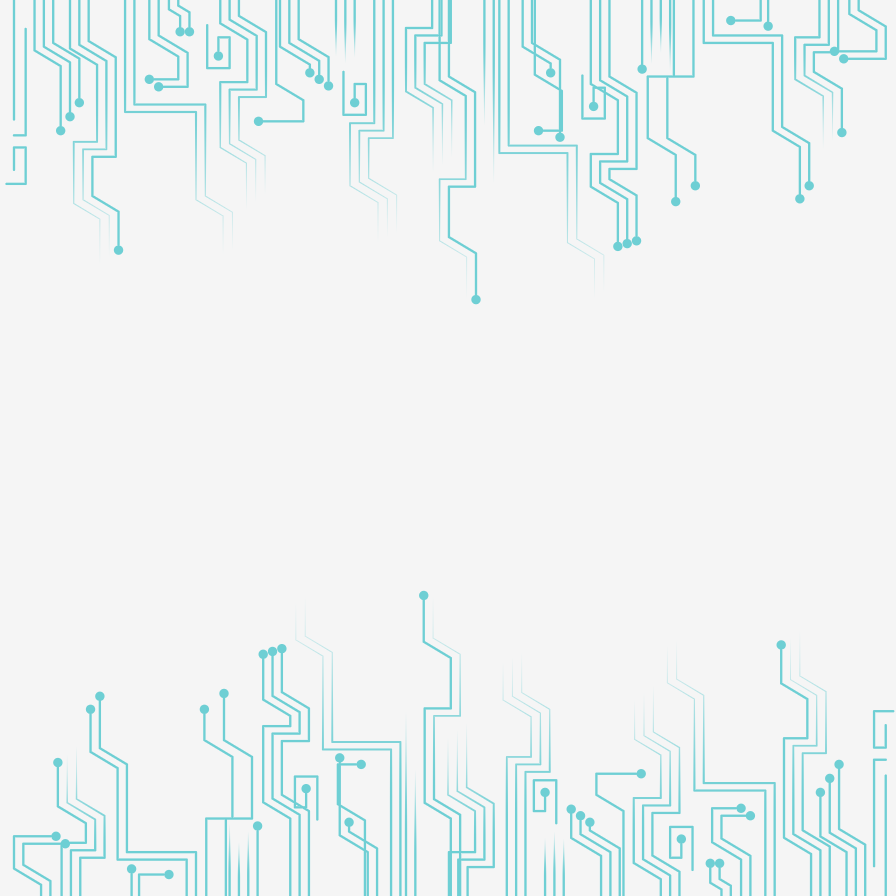
A Shadertoy shader for this background:

```glsl
// Teal circuit traces growing from the top and bottom edges of a pale board.
// One half is drawn as bundles of parallel bent lines with pads or fading tips;
// the lower half is the same arrangement turned by 180 degrees.
#define GRID 96.0
#define LINE_HALF 0.125
#define THIN_HALF 0.04
#define PAD_RADIUS 0.5
#define SLANT 0.6
#define FADE_START 0.3
#define BOARD_COLOR vec3(0.961)
#define TRACE_COLOR vec3(0.43, 0.81, 0.83)

vec2 q;        // x along the edge, y = depth from the edge, in grid units
float pixel;   // size of a pixel in grid units
float ink;     // coverage gathered so far

float hash(float n) { return fract(sin(n * 12.9898) * 43758.5453); }

void cover(float dist, float tone) {
    ink = max(ink, tone * clamp(0.5 - dist / pixel, 0.0, 1.0));
}

// Straight stroke; a lower tone is both thinner and paler
void stroke(vec2 a, vec2 b, float tone) {
    vec2 ab = b - a, aq = q - a;
    float t = clamp(dot(aq, ab) / max(dot(ab, ab), 1e-4), 0.0, 1.0);
    cover(length(aq - ab * t) - mix(THIN_HALF, LINE_HALF, tone), sqrt(tone));
}

void pad(vec2 c) { cover(length(q - c) - PAD_RADIUS, 1.0); }

float fade(float tip) { return 1.0 - smoothstep(FADE_START, 1.0, q.y / max(tip, 0.1)); }

// Parallel traces: slanted jog, square jog, slanted jog; the last ones end in pads
void bundle(int count, float x, vec3 depth, vec3 shift, float end, float endStep, int pads) {
    if (abs(q.x - x) > 15.0) return;
    for (int i = 0; i < count; i++) {
        float k = float(i), tip = end + k * endStep;
        bool padded = i >= count - pads;
        float tone = padded ? 1.0 : fade(tip);
        vec2 a = vec2(x + k, -1.0);
        for (int j = 0; j < 3; j++) {
            bool square = j == 1;
            float stagger = sign(shift[j]) * k * (square ? 0.8 : 0.4);
            vec2 b = vec2(a.x, max(a.y, depth[j] - stagger));
            vec2 c = b + vec2(shift[j], square ? 0.0 : SLANT * abs(shift[j]));
            stroke(a, b, tone);
            stroke(b, c, tone);
            a = c;
        }
        vec2 last = vec2(a.x, max(a.y, tip));
        stroke(a, last, tone);
        if (padded) pad(last);
    }
}

// Padded traces with one slanted jog
void bend(int count, float x, float depth, float shift, float end, float endStep) {
    bundle(count, x, vec3(depth, 0, 0), vec3(shift, 0, 0), end, endStep, count);
}

// Padded traces that turn square at their end
void hook(int count, float x, vec2 depth, vec2 shift) {
    bundle(count, x, vec3(depth, 0), vec3(shift, 0), 0.0, 0.0, count);
}

// Square spiral winding outward from a pad
void spiral(vec2 a) {
    pad(a);
    for (int k = 0; k < 5; k++) {
        float s = float(k), turn = (k & 2) == 0 ? 1.0 : -1.0;
        vec2 b = a + turn * ((k & 1) == 0 ? vec2(0, -2.0 - 0.65 * s) : vec2(0.6 + 0.6 * s, 0));
        stroke(a, b, 1.0);
        a = b;
    }
}

// Straight fading stems of random length
void stems(int count, float x, float reach) {
    for (int i = 0; i < count; i++) {
        float k = x + float(i), tip = reach * (0.6 + 0.4 * hash(k));
        stroke(vec2(k, -1), vec2(k, tip), fade(tip));
    }
}

void drawTraces() {
    // Open brackets beside the outer border
    stroke(vec2(1.5, -1), vec2(1.5, 12.8), 1.0);    stroke(vec2(2.75, 3.1), vec2(2.75, 14.5), 1.0);
    stroke(vec2(1.5, 14.5), vec2(2.75, 14.5), 1.0); stroke(vec2(1.5, 15.8), vec2(1.5, 18.2), 1.0);
    stroke(vec2(1.5, 15.8), vec2(2.75, 15.8), 1.0); stroke(vec2(2.75, 15.8), vec2(2.75, 19.7), 1.0);
    stroke(vec2(0.7, 19.7), vec2(2.75, 19.7), 1.0);
    // Long woven bundles
    bundle(3, 7.5, vec3(5.2, 15.2, 21.8), vec3(2.9, -2.5, 2.8), 28.4, -0.8, 1);
    bundle(2, 13.4, vec3(5, 12, 21.4), vec3(0, 7.6, 2.9), 27.3, -0.5, 0);
    bundle(3, 23.6, vec3(2.5, 8.8, 15.8), vec3(2.9, -2.9, 2.8), 22.5, -0.8, 0);
    bundle(3, 40.1, vec3(2, 13.2, 19.9), vec3(0, -2.6, 3), 26.0, -0.5, 0);
    bundle(3, 46.3, vec3(0.5, 3, 9.8), vec3(0, -2.8, 2.9), 18.5, -0.8, 0);
    bundle(2, 47.1, vec3(8.6, 19.2, 25.8), vec3(2.8, -2.8, 2.9), 32.1, 0.0, 1);
    bundle(2, 53.5, vec3(5, 16.4, 26), vec3(0, 7.3, 2.9), 32.0, -0.6, 0);
    bundle(3, 63.3, vec3(9, 16.5, 20), vec3(2.9, -2.9, 2.9), 26.4, -0.3, 3);
    for (int i = 0; i < 2; i++)
        bundle(1, 72.2 + 2.1 * float(i), vec3(0, 8.2, 14.8), vec3(0, -2.8, 3), 21.6 - 1.7 * float(i), 0.0, 1);
    bundle(2, 75.4, vec3(1, 4.6, 14), vec3(0, 7.4, 2.9), 21.3, -1.4, 2);
    bundle(3, 87.8, vec3(0.5, 4, 8.5), vec3(0, -2.6, 3), 16.0, -0.9, 1);
    // Short padded traces
    bend(3, 3.7, 5.4, 2.8, 14.0, -1.5); bend(2, 18.1, 1.0, 1.2, 3.4, 0.0);
    bend(3, 30.0, 5.0, 3.2, 7.8, 0.7);  bend(2, 56.0, 5.0, 3.0, 7.8, 6.9);
    bend(1, 68.8, 3.0, 0.0, 7.4, 0.0);  bend(1, 82.3, 0.0, 0.0, 2.8, 0.0);
    hook(2, 16.0, vec2(4.2, 8.5), vec2(3.1, -3.1)); hook(1, 29.6, vec2(9, 13), vec2(2.9, -4.8));
    hook(1, 57.3, vec2(8, 14), vec2(2.9, -2.5));    hook(1, 81.5, vec2(1, 2.2), vec2(0, -3.2));
    hook(2, 91.0, vec2(1.5, 5.5), vec2(2.9, -4.5));
    // Spirals and plain stems
    spiral(vec2(23.4, 6)); spiral(vec2(38, 11)); spiral(vec2(63.6, 11.4));
    stems(3, 36.0, 7.0); stems(2, 51.9, 20.0); stems(3, 69.8, 8.0);
}

void mainImage(out vec4 fragColor, in vec2 fragCoord) {
    vec2 p = GRID * fragCoord / iResolution.xy;
    pixel = GRID / iResolution.y;
    q = p.y > 0.5 * GRID ? vec2(p.x, GRID - p.y) : vec2(GRID + 0.4 - p.x, p.y - 0.1);
    ink = 0.0;
    if (q.y < 34.0) drawTraces();
    fragColor = vec4(mix(BOARD_COLOR, TRACE_COLOR, ink), 1.0);
}
```
